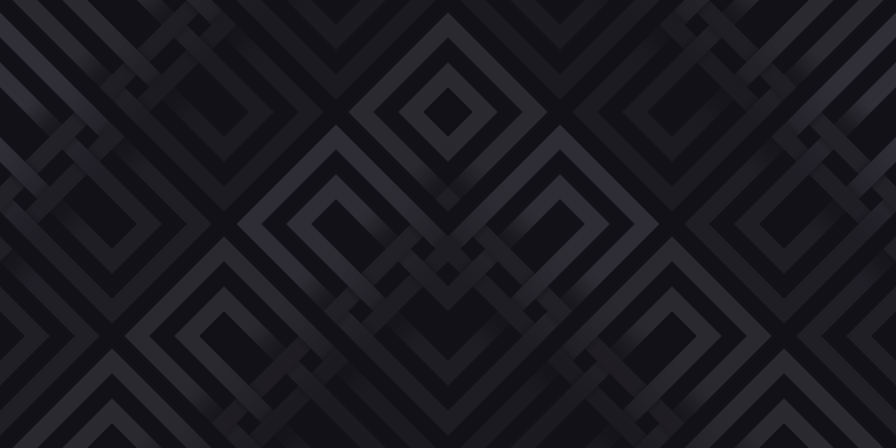
A WebGL 2 fragment shader for this pattern:

```glsl
#version 300 es
precision highp float;
// Dark woven fretwork: concentric rectangular tracks laid on the diagonal, mirrored
// about the vertical axis into chevrons. Each track spans two diamond cells, light to
// dim, and two cross straps weave over and under its rails near the middle.

uniform vec2 u_resolution;
out vec4 fragColor;

const vec2 REPEATS = vec2(4.0, 2.0);    // diamond columns and rows on the canvas
const float UNITS = 9.0;                // strand widths across one diamond
const float INNER_RAIL = 1.5;           // rail centres, in strand widths
const float OUTER_RAIL = 3.5;
const float HALF_STRAND = 0.5;
const float STRAP_AT = 1.0;             // strap distance from the track middle
const float SHADOW_REACH = 3.0;         // length of the shading beside a strap
const float SHADOW_FLOOR = 0.25;        // strand light left beneath a crossing
const float TONE_SPREAD = 0.22;         // variation between tracks
const vec3 GROUND = vec3(0.072, 0.068, 0.090);
const vec3 LIGHT = vec3(0.176, 0.170, 0.198);
const vec3 DIM = vec3(0.116, 0.110, 0.136);
const vec3 STRAP = vec3(0.128, 0.122, 0.148);

float hash(float n) {
    n = fract(n * 0.1031 + 0.37);
    n *= n + 33.33;
    return fract(n * (n + n));
}

// Coverage of a strand centred at a given distance, with smooth edges.
float strand(float dist, float centre, float soft) {
    return smoothstep(-soft, soft, HALF_STRAND - abs(dist - centre));
}

// Strand colour sinking toward the ground where another strand covers it.
vec3 shade(vec3 tone, float nearness) {
    float lit = mix(SHADOW_FLOOR, 1.0, smoothstep(0.1, 1.0, nearness));
    return mix(GROUND, tone, lit);
}

void main() {
    // Mirrored canvas, turned to diagonal axes
    vec2 p = gl_FragCoord.xy / u_resolution * REPEATS;
    float x = -abs(p.x - 0.5 * REPEATS.x);
    float y = REPEATS.y - p.y;
    vec2 diag = vec2(x + y, x - y);
    float soft = 0.75 * UNITS * length(REPEATS / u_resolution);

    // Track coordinates: s runs along the track, t across it
    float s = (mod(diag.x, 2.0) - 1.0) * UNITS;
    float t = (fract(diag.y) - 0.5) * UNITS;
    float along = abs(s);
    float across = abs(t);

    // Track number, unchanged by one full step down the canvas
    float id = mod(floor(diag.y) + 2.0 * floor(diag.x * 0.5), 16.0);
    float vary = 1.0 + TONE_SPREAD * (hash(id) - 0.5);

    // Concentric rails
    float ring = max(across, along - 0.5 * UNITS);
    float rails = max(strand(ring, INNER_RAIL, soft), strand(ring, OUTER_RAIL, soft));
    vec3 railTone = mix(LIGHT, DIM, smoothstep(-4.0, 2.5, s)) * vary;

    // Cross straps, ending flush with the outer rails
    float straps = strand(along, STRAP_AT, soft)
        * smoothstep(-soft, soft, OUTER_RAIL + HALF_STRAND - across);
    vec3 strapTone = mix(STRAP, DIM, smoothstep(-1.0, 1.0, s)) * vary;

    // Alternating weave: decide which strand lies on top at this crossing
    bool outer = across > 0.5 * (INNER_RAIL + OUTER_RAIL);
    float railAt = outer ? OUTER_RAIL : INNER_RAIL;
    bool strapOnTop = (outer ? 1.0 : -1.0) * sign(t) * sign(s) > 0.0;
    float reach = along > STRAP_AT ? SHADOW_REACH : STRAP_AT;
    vec3 color = GROUND;
    if (strapOnTop) {
        railTone = shade(railTone, abs(along - STRAP_AT) / reach);
        color = mix(color, railTone, rails);
        color = mix(color, strapTone, straps);
    } else {
        strapTone = shade(strapTone, abs(across - railAt));
        color = mix(color, strapTone, straps);
        color = mix(color, railTone, rails);
    }
    fragColor = vec4(color, 1.0);
}
```
